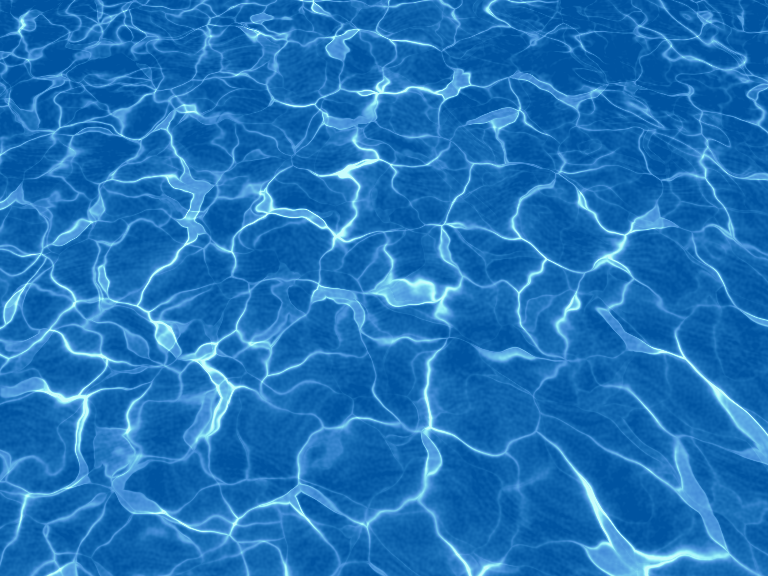
Reproduce this texture procedurally as a WebGL 2 fragment shader.

```glsl
#version 300 es
precision highp float;
uniform vec2 u_resolution;
out vec4 outColor;

const float CELLS = 6.6;          // net cells per canvas height, at the near edge
const float PERSPECTIVE = 0.34;   // shrinking towards the far edge
const float STRETCH = 0.28;       // diagonal lengthening of the near right cells
const float JITTER = 0.92;
const float WARP = 0.46;
const float LINE_WIDTH = 0.023;   // in cells
const float SHEET_WIDTH = 0.15;   // in cells
const float LINE_LIGHT = 4.2;     // light values are steps along RAMP
const float SHEET_LIGHT = 1.5;
const float HALO_LIGHT = 0.7;
const float NODE_LIGHT = 1.2;
const float RIPPLE_LIGHT = 3.8;
const float BASE_LIGHT = 0.24;
const float WISP_LIGHT = 0.85;
const float GRAIN_LIGHT = 0.5;
const vec3 RAMP[7] = vec3[7](
  vec3(0.00, 0.33, 0.63), vec3(0.11, 0.45, 0.73), vec3(0.27, 0.56, 0.85),
  vec3(0.36, 0.67, 0.90), vec3(0.45, 0.79, 0.93), vec3(0.60, 0.95, 0.98),
  vec3(0.78, 0.99, 0.99));

vec2 hash2(vec2 p) {
  vec3 h = fract(p.xyx * vec3(0.1031, 0.1030, 0.0973));
  h += dot(h, h.yzx + 33.33);
  return fract((h.xx + h.yz) * h.zy);
}

vec2 gradientAt(vec2 cell) {
  float angle = 6.2832 * hash2(cell + 57.0).x;
  return vec2(cos(angle), sin(angle));
}

float gradientNoise(vec2 p) {
  vec2 i = floor(p), f = p - i;
  vec2 s = f * f * f * (f * (f * 6.0 - 15.0) + 10.0);
  vec2 e = vec2(1.0, 0.0);
  float low = mix(dot(gradientAt(i), f), dot(gradientAt(i + e), f - e), s.x);
  float high = mix(dot(gradientAt(i + e.yx), f - e.yx), dot(gradientAt(i + 1.0), f - 1.0), s.x);
  return mix(low, high, s.y);
}

vec2 noisePair(vec2 p) {
  return vec2(gradientNoise(p), gradientNoise(p + vec2(31.7, 12.3)));
}

// Distances to the nearest and second nearest cell borders
vec2 cellBorders(vec2 p) {
  vec2 i = floor(p), f = p - i, nearest = vec2(0.0), home = vec2(0.0);
  float best = 9.0;
  for (int y = -1; y <= 1; y++)
    for (int x = -1; x <= 1; x++) {
      vec2 c = vec2(x, y);
      vec2 r = c + 0.5 + JITTER * (hash2(i + c) - 0.5) - f;
      if (dot(r, r) < best) { best = dot(r, r); nearest = r; home = c; }
    }
  vec2 d = vec2(9.0);
  for (int y = -2; y <= 2; y++)
    for (int x = -2; x <= 2; x++) {
      vec2 c = home + vec2(x, y);
      if (x == 0 && y == 0) continue;
      vec2 r = c + 0.5 + JITTER * (hash2(i + c) - 0.5) - f;
      float border = dot(0.5 * (nearest + r), normalize(r - nearest));
      d = border < d.x ? vec2(border, d.x) : vec2(d.x, min(d.y, border));
    }
  return d;
}

// Folded light: bright rims that open here and there into pale sheets
float causticNet(vec2 p, float softness) {
  vec2 d = cellBorders(p);
  float width = SHEET_WIDTH * smoothstep(0.1, 0.5, gradientNoise(p * 1.2 + 7.0));
  float strength = smoothstep(-0.4, 0.4, gradientNoise(p * 1.1 + 41.0));
  float w = LINE_WIDTH * softness * (0.75 + 0.5 * strength);
  float rim = (d.x - width) / w;
  float line = mix(0.2, 1.15, strength) / pow(1.0 + rim * rim, 1.4);
  float sheet = smoothstep(w, -w, d.x - width) * smoothstep(0.0, 0.03, width);
  float node = exp(-16.0 * d.y) * strength;
  return LINE_LIGHT * line + SHEET_LIGHT * sheet + HALO_LIGHT * exp(-8.0 * d.x) * (0.3 + strength)
    + NODE_LIGHT * node;
}

// Thin curved glints on the disturbed far surface
float surfaceGlints(vec2 p) {
  vec2 tilted = mat2(0.88, 0.47, -0.47, 0.88) * p;
  vec2 q = mix(p, tilted, smoothstep(0.4, 0.9, p.x));
  q += 0.05 * noisePair(q * 6.0);
  float n = gradientNoise(q * vec2(7.0, 17.0)) + 0.45 * gradientNoise(q * vec2(17.0, 40.0));
  float patches = smoothstep(-0.25, 0.35, gradientNoise(q * vec2(6.0, 11.0) + 19.0));
  return patches * (exp(-22.0 * abs(n - 0.1)) + 0.5 * exp(-26.0 * abs(n + 0.22)));
}

vec3 waterColor(float light) {
  float t = clamp(light, 0.0, 5.999);
  int k = int(t);
  return mix(RAMP[k], RAMP[k + 1], t - float(k));
}

void main() {
  vec2 p = gl_FragCoord.xy / u_resolution.y;
  float far = smoothstep(0.5, 0.92, p.y) * smoothstep(0.05, 0.5, abs(p.x - 0.6));

  // Receding pool floor, with cells drawn out along the falling diagonal
  vec2 floorPos = vec2(p.x - 0.667, p.y) / (1.0 - PERSPECTIVE * p.y);
  float along = max(0.707 * (floorPos.x - floorPos.y + 0.667), 0.0);
  floorPos -= STRETCH * along * along * vec2(0.707, -0.707);
  vec2 q = floorPos * CELLS + 20.0;

  // Refraction bends the light net
  vec2 bent = q + WARP * noisePair(q * 0.9) + 0.2 * noisePair(q * 2.2 + 5.0);
  bent += 0.05 * noisePair(q * 5.5 + 9.0) + far * 0.4 * noisePair(p * vec2(10.0, 28.0));

  // Cloudy light and fine streaks inside the cells
  vec2 drift = q + 0.8 * noisePair(q * 0.9 + 3.0);
  float wisps = 0.7 * gradientNoise(drift * 1.1) + 0.5 * gradientNoise(drift * vec2(2.6, 4.2));
  float grain = gradientNoise(drift * vec2(7.0, 12.0)) + 0.8 * gradientNoise(p * 150.0);
  float light = BASE_LIGHT + WISP_LIGHT * wisps + GRAIN_LIGHT * grain;

  // Main net and a fainter one, strongest on the left
  light += causticNet(bent, 1.0) * (1.0 - 0.5 * far);
  float faint = mix(0.5, 0.2, smoothstep(0.2, 0.8, p.x));
  light += faint * causticNet(bent * 1.25 + 0.3 * noisePair(q * 1.7) + 63.0, 1.35);

  light += far * (RIPPLE_LIGHT * surfaceGlints(p) - 0.45);
  outColor = vec4(waterColor(light), 1.0);
}
```
